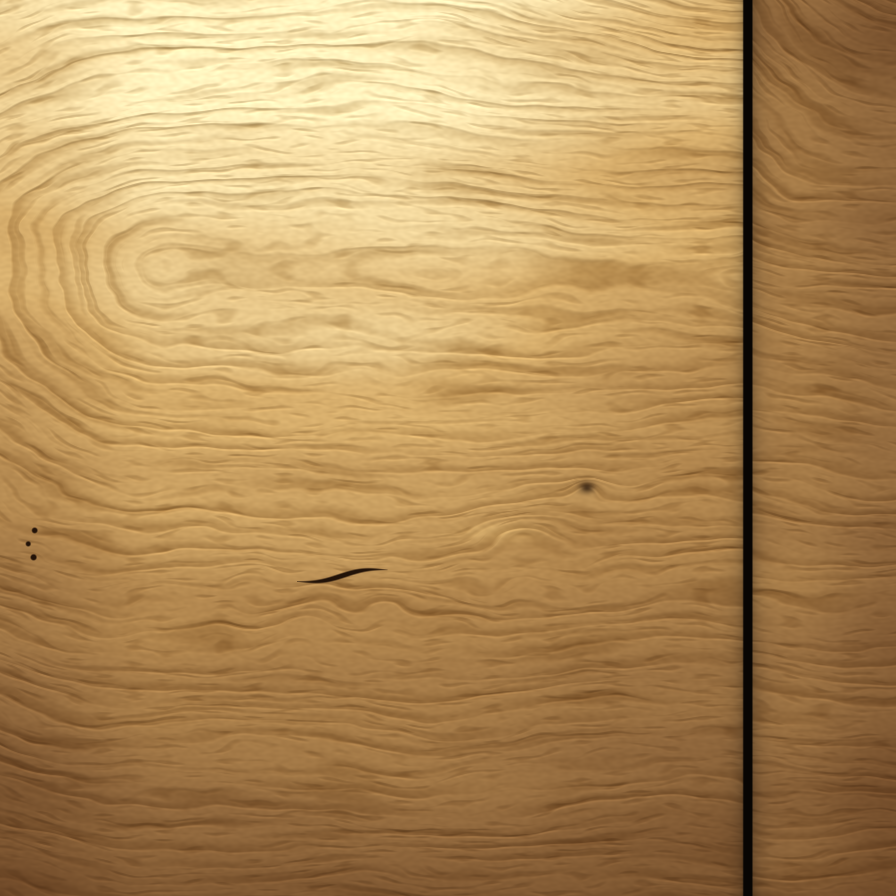
A Shadertoy shader for this texture:

```glsl
// Two oak boards split by a dark joint, lit from the upper left.
// Growth rings are contours of a distance field bent by gradient noise;
// fibres and pores follow those contours and are embossed by a height offset.

const float JOINT_X = 0.8346;
const float JOINT_HALF_WIDTH = 0.0052;
const vec2 PALE_KNOT = vec2(0.585, 0.405);
const vec2 DARK_KNOT = vec2(0.655, 0.456);

float hash(vec2 cell) {
    vec3 q = fract(vec3(cell.xyx) * 0.1031);
    q += dot(q, q.yzx + 33.33);
    return fract((q.x + q.y) * q.z);
}

float cornerSlope(vec2 cell, vec2 offset) {
    float angle = 6.2832 * hash(cell);
    return dot(vec2(cos(angle), sin(angle)), offset);
}

float gradientNoise(vec2 p) {
    vec2 i = floor(p), f = fract(p);
    vec2 w = f * f * f * (f * (f * 6.0 - 15.0) + 10.0);
    vec2 e = vec2(1.0, 0.0);
    return mix(mix(cornerSlope(i, f), cornerSlope(i + e.xy, f - e.xy), w.x),
               mix(cornerSlope(i + e.yx, f - e.yx), cornerSlope(i + e.xx, f - e.xx), w.x), w.y);
}

// Soft elliptical spot: 1 at the centre, fading outwards
float spot(vec2 p, vec2 centre, vec2 radius) {
    vec2 q = (p - centre) / radius;
    return exp(-dot(q, q));
}

// Ring coordinate: straight to the right of the core, curved to its left
float ringField(vec2 p, vec2 core, float seed) {
    vec2 d = p - core;
    d.y += 0.25 * max(d.y, 0.0) * smoothstep(0.4, 0.85, p.x);
    float rings = sqrt(dot(d, d * vec2(d.x < 0.0 ? 0.65 : 0.0, 1.0)) + 0.0006);
    vec2 s = p + seed;
    rings += 0.034 * gradientNoise(s * vec2(3.0, 7.0));
    rings += 0.013 * gradientNoise(s * vec2(8.0, 21.0));
    rings += 0.004 * gradientNoise(s * vec2(24.0, 60.0));
    rings += 0.030 * spot(p, vec2(0.42, 0.34), vec2(0.32, 0.07)) * gradientNoise(s * vec2(13.0, 17.0));
    rings += 0.028 * spot(p, PALE_KNOT, vec2(0.05, 0.025));
    rings += 0.018 * spot(p, DARK_KNOT, vec2(0.020, 0.015));
    return rings;
}

// Darkness of ring lines, long fibres and short pores
float grainDepth(vec2 p, vec2 core, float seed) {
    float r = ringField(p, core, seed);
    float x = p.x + seed;
    float phase = fract(r * 46.0 + 0.7 * gradientNoise(vec2(x * 3.0, r * 18.0)));
    float ringLine = smoothstep(0.35, 0.88, phase) * (1.0 - smoothstep(0.88, 1.0, phase));
    ringLine *= smoothstep(-0.35, 0.35, gradientNoise(vec2(x * 5.0, r * 25.0 + 7.0)));
    float fibre = smoothstep(0.05, 0.5, gradientNoise(vec2(x * 7.0, r * 85.0)));
    float pore = smoothstep(0.08, 0.5, gradientNoise(vec2(x * 30.0, r * 170.0)));
    float speckle = gradientNoise(p * vec2(110.0, 190.0));
    return 0.62 * ringLine + 0.45 * fibre + 0.38 * pore + 0.16 * speckle;
}

vec3 woodColour(float tone) {
    vec3 c = mix(vec3(0.44, 0.29, 0.16), vec3(0.57, 0.41, 0.24), clamp(tone * 4.0, 0.0, 1.0));
    c = mix(c, vec3(0.70, 0.53, 0.31), clamp(tone * 4.0 - 1.0, 0.0, 1.0));
    c = mix(c, vec3(0.85, 0.69, 0.43), clamp(tone * 4.0 - 2.0, 0.0, 1.0));
    c = mix(c, vec3(0.99, 0.90, 0.68), clamp(tone * 4.0 - 3.0, 0.0, 1.3));
    return c * (1.0 + 1.2 * min(tone, 0.0));
}

// Lamp falloff over the wide board and the narrow one
float lightTone(vec2 p, bool narrowBoard) {
    if (narrowBoard) {
        return 0.07 + p.y - 0.85 * p.y * p.y - 0.16 * smoothstep(0.88, 1.0, p.x);
    }
    float tone = 0.10 + 1.25 * p.y - 0.28 * p.y * p.y;
    tone -= smoothstep(0.4, 0.85, p.x) * (0.08 + 0.24 * p.y);
    return tone - 0.17 * smoothstep(0.2, 0.0, p.x);
}

// Tapered slit between two points
float crack(vec2 p, vec2 a, vec2 b, float width, float blur) {
    vec2 ab = b - a;
    float t = clamp(dot(p - a, ab) / dot(ab, ab), 0.0, 1.0);
    float d = length(p - a - ab * t + vec2(0.0, 0.003 * sin(t * 6.2832)));
    return smoothstep(blur, -blur, d - width * sin(3.1416 * t));
}

void mainImage(out vec4 fragColor, in vec2 fragCoord) {
    vec2 p = fragCoord / iResolution.xy;
    float blur = max(1.0 / iResolution.y, 0.0012);
    bool narrowBoard = p.x > JOINT_X;
    vec2 core = narrowBoard ? vec2(1.02, 1.04) : vec2(0.19, 0.69);
    float seed = narrowBoard ? 11.3 : 3.7;

    // Lit wood with embossed grain
    float depth = grainDepth(p, core, seed);
    float relief = grainDepth(p + vec2(0.0005, 0.0022), core, seed) - depth;
    float tone = lightTone(p, narrowBoard) + 0.06;
    tone += 0.13 * gradientNoise(vec2(p.x * 2.0 + seed, p.y * 13.0));
    tone += 0.16 * spot(p, PALE_KNOT - vec2(0.03, 0.0), vec2(0.05, 0.012));
    vec3 colour = woodColour(tone);
    colour *= 1.0 - depth * vec3(0.20, 0.26, 0.36);
    colour *= 1.0 + 0.13 * relief;

    // Knot, crack and a small group of worm holes
    vec3 bark = vec3(0.13, 0.07, 0.03);
    colour = mix(colour, bark, 0.75 * spot(p, DARK_KNOT, vec2(0.008, 0.006)));
    colour = mix(colour, bark, crack(p, vec2(0.332, 0.351), vec2(0.432, 0.364), 0.0028, blur));
    for (float i = 0.0; i < 3.0; i++) {
        vec2 hole = vec2(0.03 + 0.014 * hash(vec2(i, 4.0)), 0.378 + 0.015 * i);
        float radius = 0.002 + 0.002 * hash(vec2(i, 9.0));
        colour = mix(colour, bark, smoothstep(blur, -blur, length(p - hole) - radius));
    }

    // Joint with a soft shadow on both edges
    float jointDistance = abs(p.x - JOINT_X) - JOINT_HALF_WIDTH;
    colour *= 1.0 - 0.25 * exp(-max(jointDistance, 0.0) * 120.0);
    colour = mix(colour, vec3(0.03, 0.02, 0.012), smoothstep(blur, -blur, jointDistance));
    fragColor = vec4(clamp(colour, 0.0, 1.0), 1.0);
}
```
